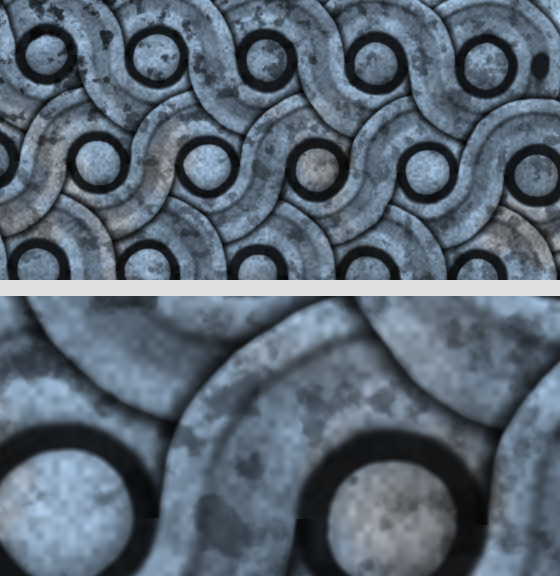
Top: the whole. Bottom: its middle third, enlarged.
This pattern is drawn by a WebGL 1 fragment shader. Its source:

```glsl
precision highp float;
// Weathered blue-grey stone relief: rows of interlaced S-bands curling around round studs.

uniform vec2 u_resolution;

// Lengths are in canvas heights, with y pointing down.
const vec2 FIRST_STUD = vec2(0.169, 0.190);
const float HALF_STEP = 0.196;
const float ROW_PITCH = 0.383;
const float ROW_SHIFT = 0.0156;
const float TILT = 0.028;
const float STUD_RADIUS = 0.079;
const float HOLE_RADIUS = 0.110;
const float BAND_RADIUS = 2.0 * HALF_STEP - HOLE_RADIUS;
const float LAST_TOP_STUD = 8.0;
const vec2 LIGHT = vec2(-0.35, -0.94);

float hash(vec2 p) {
  vec3 q = fract(vec3(p.xyx) * 0.1031);
  q += dot(q, q.yzx + 33.33);
  return fract((q.x + q.y) * q.z);
}

float valueNoise(vec2 p) {
  vec2 i = floor(p);
  vec2 f = fract(p);
  f = f * f * (3.0 - 2.0 * f);
  float top = mix(hash(i), hash(i + vec2(1.0, 0.0)), f.x);
  float bottom = mix(hash(i + vec2(0.0, 1.0)), hash(i + vec2(1.0)), f.x);
  return mix(top, bottom, f.y);
}

float fbm(vec2 p) {
  float sum = 0.0;
  float gain = 0.53;
  for (int i = 0; i < 4; i++) {
    sum += gain * valueNoise(p);
    p = mat2(1.6, 1.2, -1.2, 1.6) * p + 17.3;
    gain *= 0.5;
  }
  return sum;
}

// Rounded stud, shaded by the radial direction it faces.
float studTone(float r, float radius, float facing) {
  float d = min(r / radius, 1.0);
  return (0.56 + 0.15 * facing * d * d) * (1.0 - 0.35 * pow(d, 6.0));
}

// Band cross-section: two raised rims with a sunken channel between them.
float bandTone(float r, float facing) {
  float across = 2.0 * (r - HOLE_RADIUS) / (BAND_RADIUS - HOLE_RADIUS) - 1.0;
  float edge = abs(across);
  float outward = facing * clamp(across * 4.0, -1.0, 1.0);
  float rim = smoothstep(0.25, 0.50, edge);
  float wall = exp(-pow((edge - 0.34) / 0.13, 2.0));
  float shoulder = smoothstep(0.68, 0.98, edge);
  float tone = mix(0.42, 0.56, rim);
  tone -= wall * (0.05 + 0.15 * outward);
  tone += shoulder * 0.12 * outward;
  return tone * (1.0 - 0.6 * smoothstep(0.86, 1.04, edge));
}

// Stud, dark socket and surrounding band around one centre.
float rosetteTone(vec2 offset, float seed) {
  float r = length(offset);
  float facing = dot(offset, LIGHT) / max(r, 0.001);
  float radius = STUD_RADIUS * (0.95 + 0.1 * seed);
  float tone = mix(0.09, bandTone(r, facing), smoothstep(-0.007, 0.006, r - HOLE_RADIUS));
  float stud = studTone(r, radius, facing) * (0.88 + 0.24 * seed);
  return mix(stud, tone, smoothstep(-0.005, 0.004, r - radius));
}

// Paints neighbouring rosettes in overlap order, which flips at every row line.
float reliefTone(vec2 p, float backdrop) {
  float strip = floor((p.y - FIRST_STUD.y - TILT * p.x) / ROW_PITCH);
  float order = 1.0 - 2.0 * mod(strip, 2.0);
  float nearest = floor((p.x - FIRST_STUD.x + ROW_SHIFT * strip) / HALF_STEP + 0.5);
  float tone = backdrop;
  for (int n = -2; n <= 2; n++) {
    float index = nearest + float(n) * order;
    float row = strip + mod(index + strip, 2.0);
    bool missing = row < -0.5 || (row < 0.5 && index > LAST_TOP_STUD + 0.5);
    if (!missing) {
      float x = FIRST_STUD.x + HALF_STEP * index - ROW_SHIFT * row;
      vec2 offset = p - vec2(x, FIRST_STUD.y + ROW_PITCH * row + TILT * x);
      float gap = length(offset) - BAND_RADIUS;
      float shadow = mix(0.25, 1.0, smoothstep(-0.004, 0.028, gap));
      float cover = 1.0 - smoothstep(-0.005, 0.001, gap);
      float seed = hash(vec2(index, row) + 9.0);
      tone = mix(tone * shadow, rosetteTone(offset, seed), cover);
    }
  }
  return tone;
}

void main() {
  vec2 p = gl_FragCoord.xy / u_resolution.y;
  p.y = 1.0 - p.y;

  // Hand-carved wobble
  vec2 wobble = vec2(fbm(p * 8.0), fbm(p * 8.0 + 40.0)) - 0.5;
  vec2 carved = p + 0.018 * wobble;
  float tone = reliefTone(carved, 0.72);

  // Broken socket at the right end of the top row
  float chip = length((carved - vec2(1.932, 0.237)) / vec2(0.036, 0.056));
  tone = mix(0.12, tone, smoothstep(0.75, 1.1, chip));

  // Mottling, pitted grain and dark grime, heaviest near the upper left
  tone *= 0.66 + 0.68 * fbm(p * 13.0);
  tone *= 0.86 + 0.28 * valueNoise(p * 105.0);
  float grime = smoothstep(0.52, 0.74, fbm(p * 24.0 + 5.0));
  float corner = 1.0 - smoothstep(0.1, 0.9, length(p * vec2(0.5, 1.2)));
  tone *= 1.0 - grime * (0.35 + 0.35 * corner);

  // Blue-grey stone with faint brown stains
  float stain = smoothstep(0.48, 0.75, fbm(p * 5.0 + 21.0)) * smoothstep(0.2, 0.6, p.y);
  vec3 tint = mix(vec3(0.85, 1.0, 1.15), vec3(1.0, 0.98, 0.97), 0.7 * stain);
  gl_FragColor = vec4(clamp(tone * tint, 0.0, 1.0), 1.0);
}
```
